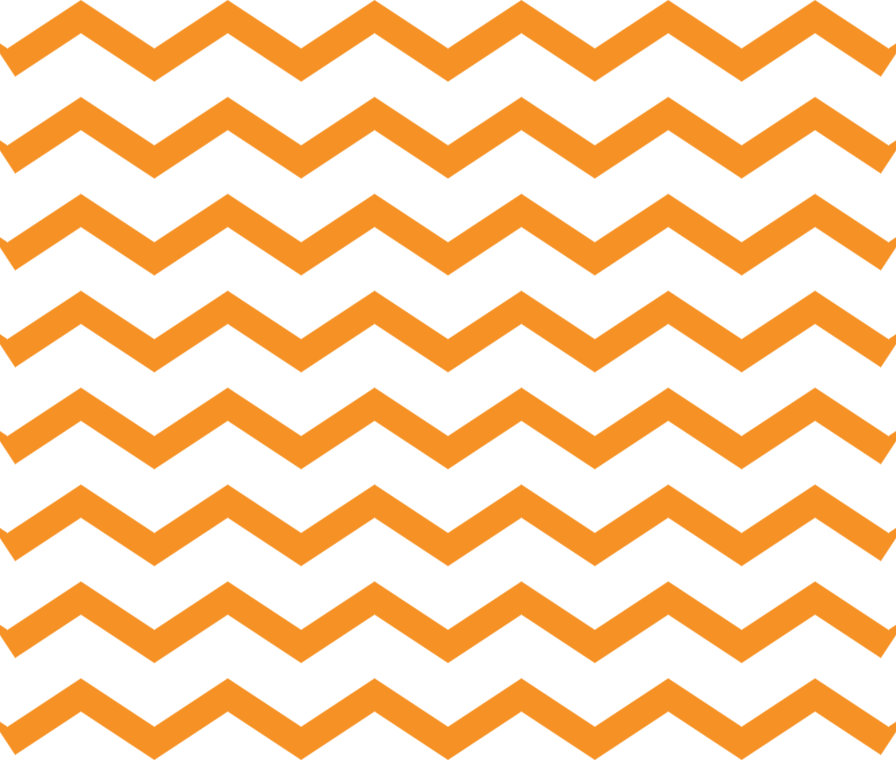
A Shadertoy shader for this pattern:

```glsl
// Eight orange chevron stripes of six zigzags each, with square-cut ends, on white.

const vec3 WHITE  = vec3(1.0);
const vec3 ORANGE = vec3(0.965, 0.573, 0.145);

// Lengths are fractions of the canvas height.
const float ROWS        = 8.0;
const float ROW_PITCH   = 0.1275;
const float ZIGZAGS     = 6.0;
const float ZIG_PERIOD  = 0.1932;
const float ZIG_HEIGHT  = 0.0637;  // peak to valley of the centre line
const float BAND_HEIGHT = 0.0437;  // vertical thickness of the stripe

// Triangle wave in -0.5..0.5 with a valley at x = 0.
float triangleWave(float x, float period) {
    return 2.0 * abs(x / period - round(x / period)) - 0.5;
}

// Offset from the nearest of a fixed number of rows centred on zero.
float nearestRow(float y, float pitch, float count) {
    float middle = 0.5 * (count - 1.0);
    float row = clamp(round(y / pitch + middle), 0.0, count - 1.0);
    return y - (row - middle) * pitch;
}

// Signed distance to a mitred zigzag band, cut square at both end valleys.
float zigzagBand(vec2 p, float period, float height, float thickness, float count) {
    vec2 downhill = normalize(vec2(0.5 * period, -height));
    float centreLine = height * triangleWave(p.x, period);
    float band = (abs(p.y - centreLine) - 0.5 * thickness) * downhill.x;
    vec2 endPoint = vec2(0.5 * count * period, -0.5 * height);
    float cap = dot(vec2(abs(p.x), p.y) - endPoint, downhill);
    return max(band, cap);
}

// Edge coverage with a soft linear ramp.
float coverage(float dist, float softness) {
    return clamp(0.5 - dist / softness, 0.0, 1.0);
}

void mainImage(out vec4 fragColor, in vec2 fragCoord) {
    vec2 p = (fragCoord - 0.5 * iResolution.xy) / iResolution.y;
    p.y = nearestRow(p.y, ROW_PITCH, ROWS);

    float dist = zigzagBand(p, ZIG_PERIOD, ZIG_HEIGHT, BAND_HEIGHT, ZIGZAGS);
    float ink = coverage(dist, 1.6 / iResolution.y);
    fragColor = vec4(mix(WHITE, ORANGE, ink), 1.0);
}
```
